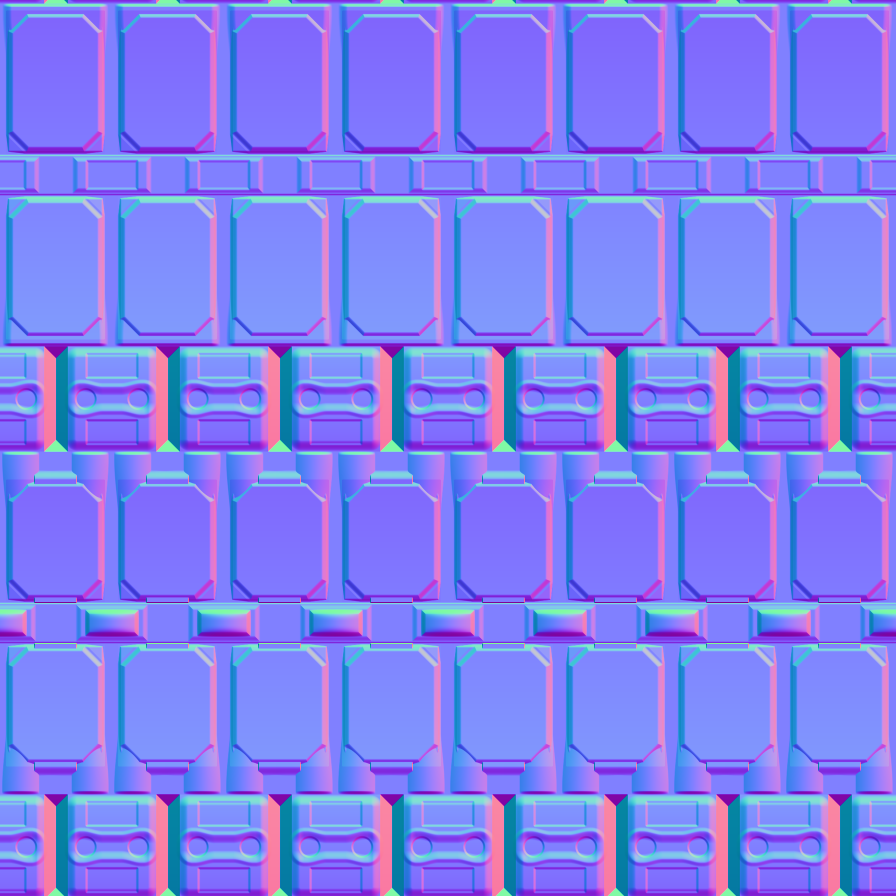
A Shadertoy shader for this texture map:

```glsl
const float GRID = 768.0;     // design units across the canvas
const float PITCH = 96.0;     // column spacing
const float BAND = 384.0;     // row group spacing
const float LINK_HALF = 45.0; // half height of a hinge link

float hash(float n) {
    return fract(sin(n * 12.9898) * 43758.5453);
}

float box(vec2 p, vec2 halfSize, float radius) {
    vec2 q = abs(p) - halfSize + radius;
    return length(max(q, 0.0)) + min(max(q.x, q.y), 0.0) - radius;
}

// Rises from zero at the outline to full height inside it
float bevel(float d, float width, float rise) {
    return rise * smoothstep(0.0, width, -d);
}

float centred(float x, float period) {
    return mod(x + 0.5 * period, period) - 0.5 * period;
}

// Hinge link: plates, recessed visor, round sockets, steep side walls
float linkHeight(vec2 p) {
    vec2 a = abs(p);
    float wall = -3.5 * max(a.x - 38.0, 0.0);
    float ramp = 3.5 * (a.y - LINK_HALF);
    float h = max(wall, min(ramp, 0.0));
    h += bevel(box(p, vec2(40.0, 44.5), 10.0), 9.0, 6.0);

    vec2 plate = vec2(p.x, a.y - 28.5);
    h -= bevel(box(plate, vec2(23.0, 11.5), 2.0), 2.5, 1.6);

    float visorHalf = 11.0 + 3.0 * smoothstep(8.0, 25.0, a.x);
    float visor = box(p, vec2(38.0, visorHalf), 11.0);
    h += bevel(visor - 3.0, 4.0, 1.5) - bevel(visor, 8.0, 4.0);

    float socket = length(vec2(a.x - 22.5, p.y)) - 9.5;
    return h - bevel(socket, 2.0, 1.5);
}

// Plate with sloping cut corners
float padHeight(vec2 p, vec2 halfSize, float cut) {
    vec2 a = abs(p);
    float slab = box(p, halfSize, 1.0);
    float corner = (a.x + a.y - halfSize.x - halfSize.y + cut) * 0.7071;
    float face = max(slab, corner) + 1.5;
    float h = bevel(slab, 3.0, 3.0) + bevel(face, 5.0, 4.0);
    return h - 0.25 * max(corner, 0.0) * step(slab, 0.0);
}

// Flared support behind a pad; a short pad leaves two legs showing
float supportHeight(vec2 p, bool isShort, float column) {
    float a = abs(p.y);
    float flare = 42.0 + 3.5 * smoothstep(85.0, 140.0, a);
    float side = abs(p.x);
    float fade = smoothstep(70.0, 110.0, a) * smoothstep(147.0, 144.0, a);
    if (!isShort) return bevel(side - flare, 8.0, 4.0) * fade;

    float t = (side - 0.5 * (flare + 14.0)) / (0.5 * (flare - 14.0));
    float leg = 5.5 * max(1.0 - t * t, 0.0) * fade;
    float lip = 5.0 * smoothstep(131.0, 123.0, a) * step(side, 18.0);
    vec2 smudge = vec2(p.x - 8.0 * (hash(column) - 0.5), a - 138.0);
    float dent = hash(column + 9.0) * exp(-dot(smudge, smudge) / 30.0);
    return max(leg, lip) - 1.2 * dent;
}

// Joint between paired pads: open window or raised bar
float jointHeight(vec2 p, bool isShort) {
    float h = 1.2 * smoothstep(17.5, 16.0, abs(p.y));
    h += bevel(box(p, vec2(isShort ? 31.0 : 34.0, 16.0), 1.0), 5.0, 2.5);
    if (!isShort) return h - bevel(box(p, vec2(23.0, 13.5), 2.0), 3.0, 1.8);

    vec2 barHalf = vec2(23.0, 11.5);
    vec2 t = p / barHalf;
    float bar = box(p, barHalf, 1.0);
    float dome = 10.0 * max(1.0 - t.x * t.x, 0.0) * max(1.0 - pow(t.y, 4.0), 0.0);
    return h + bevel(bar, 4.0, 4.0) + dome * step(bar, 0.0);
}

// x: relief height, y: broad vertical slope of the surface
vec2 relief(vec2 p) {
    float y = p.y - 42.0;
    bool isShort = mod(floor(y / BAND), 2.0) < 0.5;
    float linkY = centred(y, BAND);
    float hingeX = centred(p.x, PITCH);
    if (abs(linkY) < LINK_HALF)
        return vec2(linkHeight(vec2(hingeX, linkY)), -0.005 * linkY);

    float w = mod(y, BAND) - 0.5 * BAND;
    if (abs(w) < 17.5) return vec2(jointHeight(vec2(hingeX, w), isShort), 0.0);

    vec2 q = vec2(mod(p.x, PITCH) - 47.5, w);
    vec2 padHalf = vec2(42.5, isShort ? 52.5 : 61.5);
    vec2 padPos = vec2(q.x, abs(w) - 18.0 - padHalf.y);
    float pad = padHeight(padPos, padHalf, 17.0);
    float support = supportHeight(q, isShort, floor(p.x / PITCH));
    float onPad = step(box(padPos, padHalf, 1.0), 0.0);
    return vec2(max(pad, support), 0.0016 * w * onPad);
}

vec3 normalColour(vec2 p) {
    vec2 e = vec2(0.4, 0.0);
    vec2 slope = vec2(relief(p + e.xy).x - relief(p - e.xy).x,
                      relief(p + e.yx).x - relief(p - e.yx).x) / (2.0 * e.x);
    slope.y += relief(p).y;
    return 0.5 + 0.5 * normalize(vec3(-slope, 1.0));
}

void mainImage(out vec4 fragColor, in vec2 fragCoord) {
    // Four samples per pixel smooth the edges
    vec3 colour = vec3(0.0);
    for (int i = 0; i < 4; i++) {
        vec2 offset = vec2(i % 2, i / 2) * 0.5 - 0.25;
        colour += normalColour((fragCoord + offset) / iResolution.xy * GRID);
    }
    fragColor = vec4(colour * 0.25, 1.0);
}
```
